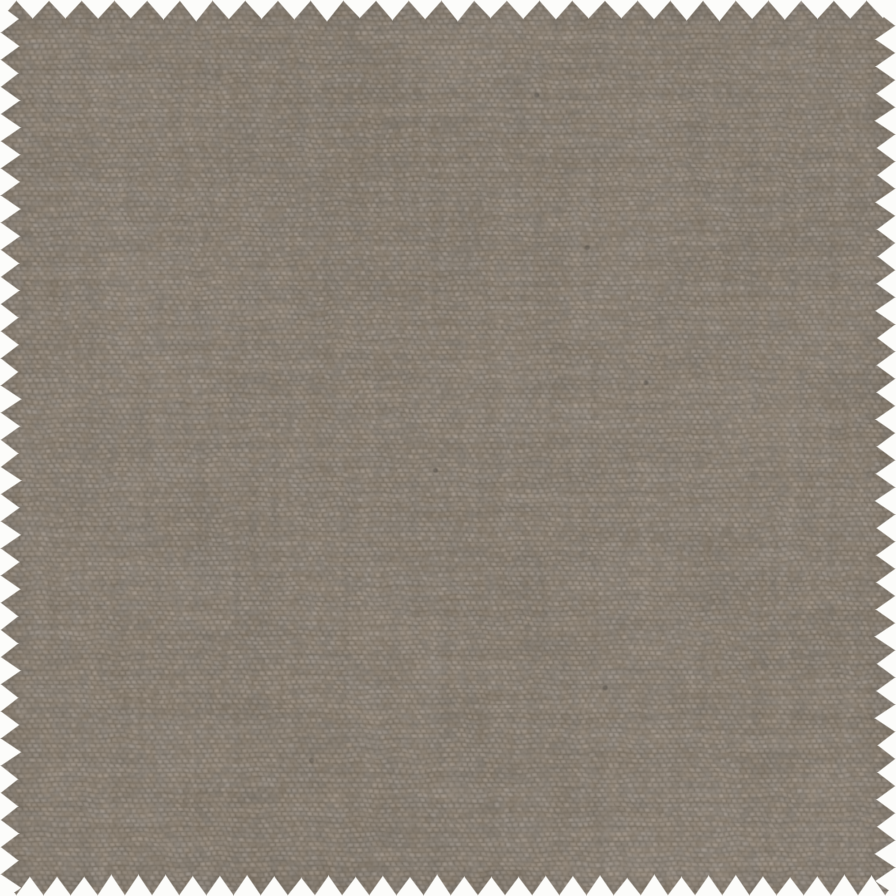
Write a Shadertoy shader that draws this texture.

```glsl
float hash(vec2 p) {
    vec3 q = fract(p.xyx * vec3(0.1031, 0.1030, 0.0973));
    q += dot(q, q.yzx + 33.33);
    return fract((q.x + q.y) * q.z);
}

float noise(vec2 p) {
    vec2 cell = floor(p), f = fract(p);
    f = f * f * (3.0 - 2.0 * f);
    float low = mix(hash(cell), hash(cell + vec2(1, 0)), f.x);
    float high = mix(hash(cell + vec2(0, 1)), hash(cell + vec2(1, 1)), f.x);
    return mix(low, high, f.y);
}

// Signed distance to one zigzag edge, positive inside the cloth
float pinkedEdge(float along, float depth, float count, float phase) {
    float x = along * count + phase;
    float height = mix(0.019, 0.023, hash(vec2(floor(x), count + phase * 57.0)));
    float tooth = height * (1.0 - 2.0 * abs(fract(x) - 0.5));
    return (depth - 0.001 - tooth) / length(vec2(1.0, 2.0 * height * count));
}

// Staggered oval stitches with uneven threads, as a 0 to 1 brightness
float weave(vec2 uv) {
    vec2 wobble = vec2(noise(uv * 45.0), noise(uv * 45.0 + 90.0)) - 0.5;
    vec2 p = uv * vec2(140.0, 182.0) + 0.6 * wobble;
    float row = floor(p.y);
    p.x += 0.5 * mod(row, 2.0) + 0.15 * (fract(p.y) - 0.5);
    vec2 f = fract(p) - 0.5;
    float bump = cos(3.14159 * f.x) * cos(3.14159 * f.y);
    float grain = hash(floor(p) + 17.0);
    float weft = noise(vec2(uv.x * 14.0, uv.y * 182.0) + 40.0) - 0.5;
    float warp = noise(vec2(uv.x * 140.0, uv.y * 9.0) + 70.0) - 0.5;
    float fuzz = noise(uv * 330.0 + 11.0) - 0.5;
    float cloud = noise(uv * vec2(7.0, 4.0) + 5.0) - 0.5;
    return 0.46 + 0.55 * (bump - 0.405) + 0.5 * bump * (grain - 0.5)
        + 0.24 * weft + 0.16 * warp + 0.3 * fuzz + 0.1 * cloud;
}

void mainImage(out vec4 fragColor, in vec2 fragCoord) {
    vec2 uv = fragCoord / iResolution.xy;
    float pixel = 1.0 / min(iResolution.x, iResolution.y);

    // Cloth colour with slight warm and cool yarn tints
    vec3 shade = vec3(0.475, 0.441, 0.394);
    vec3 light = vec3(0.609, 0.571, 0.530);
    vec3 cloth = mix(shade, light, weave(uv));
    float tint = noise(uv * vec2(95.0, 120.0) + 130.0) - 0.5;
    cloth += tint * vec3(0.014, 0.0, -0.018);

    // Rare dark flecks
    vec2 fleckCell = floor(uv * 24.0);
    vec2 fleckSpot = 0.2 + 0.6 * vec2(hash(fleckCell + 3.0), hash(fleckCell + 8.0));
    float fleckDist = length(fract(uv * 24.0) - fleckSpot);
    float fleck = step(0.985, hash(fleckCell + 29.0)) * smoothstep(0.1, 0.03, fleckDist);
    cloth *= 1.0 - 0.2 * fleck;

    // Pinked border on all four sides
    float left = pinkedEdge(uv.y, uv.x, 33.0, 0.2);
    float right = pinkedEdge(uv.y, 1.0 - uv.x, 33.0, 0.95);
    float bottom = pinkedEdge(uv.x, uv.y, 33.0, 0.4);
    float top = pinkedEdge(uv.x, 1.0 - uv.y, 27.4, 0.5);
    float inside = min(min(left, right), min(bottom, top));
    cloth *= 1.0 - 0.05 * smoothstep(0.012, 0.0, inside);

    float cover = smoothstep(-0.9 * pixel, 0.9 * pixel, inside);
    fragColor = vec4(mix(vec3(0.99, 0.99, 0.98), cloth, cover), 1.0);
}
```
